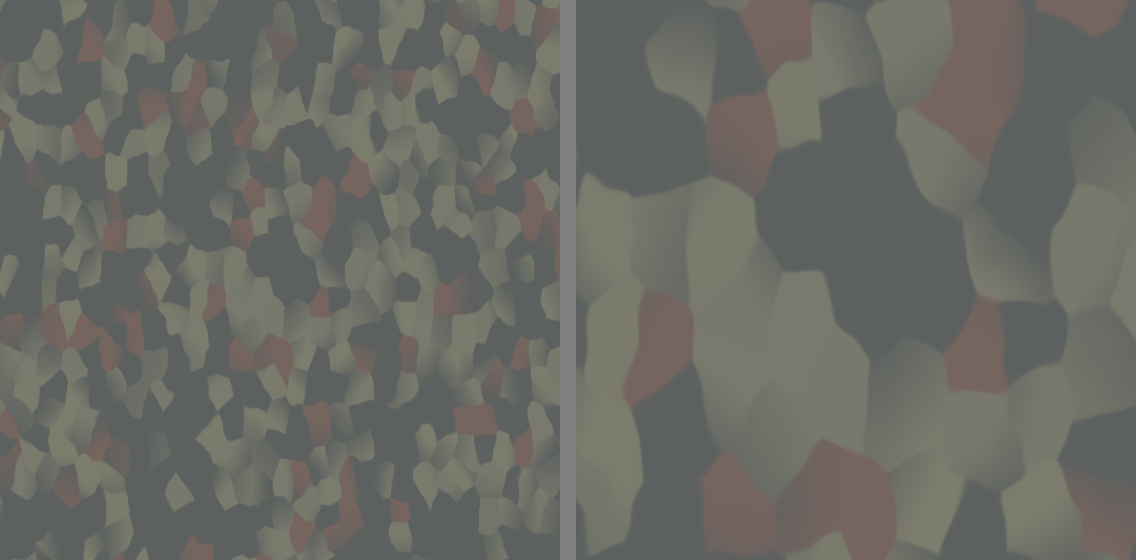
Left, the full canvas; right, a detail of the centre.
Reproduce this pattern procedurally as a Shadertoy shader.

```glsl
#define CELLS vec2(27.0, 18.0)   // columns and rows of grains
#define JITTER 0.86              // scatter of the grain centres
#define BEND 0.022               // broad distortion of the grid
#define WOBBLE 0.20              // waviness of the grain outlines
#define CRISPNESS 50.0           // sharpness of the grain borders
#define DARK_SHARE 0.43          // share of ground-coloured grains
#define RED_SHARE 0.20           // share of red among the other grains
#define PATCHINESS 0.30          // clustering of the ground colour
#define FADE 0.95                // strength of the gradient inside a grain

const vec3 SLATE = vec3(0.362, 0.379, 0.373);
const vec3 OLIVE = vec3(0.488, 0.489, 0.428);
const vec3 SAGE  = vec3(0.467, 0.472, 0.425);
const vec3 RUST  = vec3(0.462, 0.393, 0.373);

vec2 hash2(vec2 p) {
    vec3 h = fract(p.xyx * vec3(0.1031, 0.1030, 0.0973));
    h += dot(h, h.yzx + 33.33);
    return fract((h.xx + h.yz) * h.zy);
}

float cornerSlope(vec2 corner, vec2 offset) {
    return dot(hash2(corner) * 2.0 - 1.0, offset);
}

float gradientNoise(vec2 p) {
    vec2 i = floor(p), f = p - i;
    vec2 u = f * f * f * (f * (f * 6.0 - 15.0) + 10.0);
    vec2 e = vec2(1.0, 0.0);
    return mix(mix(cornerSlope(i, f), cornerSlope(i + e, f - e), u.x),
               mix(cornerSlope(i + e.yx, f - e.yx), cornerSlope(i + e.xx, f - e.xx), u.x), u.y);
}

vec2 noise2(vec2 p) {
    return vec2(gradientNoise(p + 17.3), gradientNoise(p + 58.7));
}

// Colour of one grain at an offset from its centre
vec3 grainColor(vec2 id, vec2 offset) {
    vec2 kind = hash2(id + 131.0);
    vec2 tone = hash2(id + 247.0);
    vec2 slope = (hash2(id + 389.0) * 2.0 - 1.0) * FADE;

    float cover = kind.x + PATCHINESS * gradientNoise(id * vec2(0.19, 0.27) + 9.4);
    if (cover < DARK_SHARE) return SLATE;

    vec3 tint = kind.y < RED_SHARE ? RUST : mix(SAGE, OLIVE, tone.y);
    float level = mix(0.3, 1.35, tone.x) + dot(slope, offset);
    return mix(SLATE, tint, clamp(level, 0.0, 1.0));
}

void mainImage(out vec4 fragColor, in vec2 fragCoord) {
    vec2 uv = fragCoord / iResolution.y;

    // Bend the grid broadly, then ripple the outlines
    vec2 p = (uv + BEND * noise2(uv * 4.5)) * CELLS;
    p += WOBBLE * noise2(p * 1.7);

    // Blend neighbouring grains with steep weights for smooth borders
    vec2 cell = floor(p);
    vec3 sum = vec3(0.0);
    float total = 0.0;
    for (int y = -1; y <= 1; y++) {
        for (int x = -1; x <= 1; x++) {
            vec2 id = cell + vec2(x, y);
            vec2 centre = id + 0.5 + JITTER * (hash2(id + 43.0) - 0.5);
            vec2 offset = p - centre;
            float weight = exp(-CRISPNESS * length(offset));
            sum += weight * grainColor(id, offset);
            total += weight;
        }
    }
    fragColor = vec4(sum / total, 1.0);
}
```
